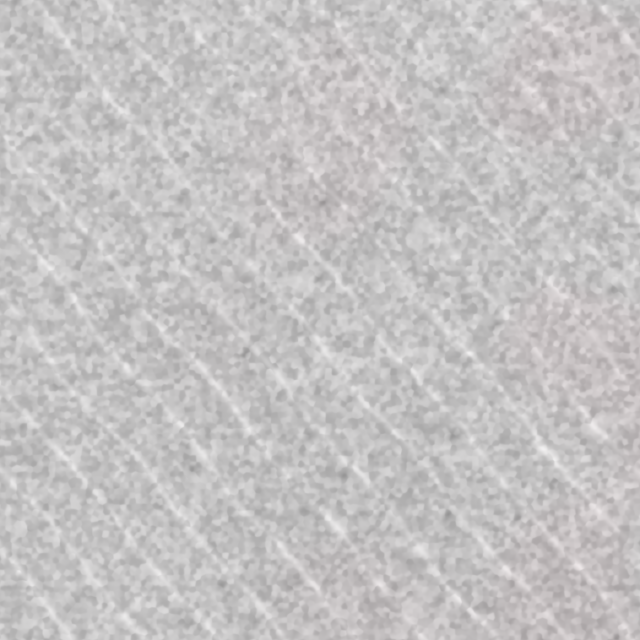
A WebGL 1 fragment shader for this texture:

```glsl
precision highp float;
// Pale grey grained cloth with a slanted quilted grid of light ridges and dark stitch ticks.
uniform vec2 u_resolution;

vec2 hash2(vec2 p) {
  vec3 h = fract(p.xyx * vec3(0.1031, 0.103, 0.0973));
  h += dot(h, h.yzx + 33.33);
  return fract((h.xx + h.yz) * h.zy);
}

// Smooth cellular noise: random greys blended around jittered cell points, 0 to 1.
float cellNoise(vec2 p) {
  vec2 cell = floor(p);
  float sum = 0.0, total = 0.0;
  for (int j = -1; j <= 1; j++) {
    for (int i = -1; i <= 1; i++) {
      vec2 id = cell + vec2(float(i), float(j));
      vec2 away = id + 0.15 + 0.7 * hash2(id + 40.0) - p;
      float weight = exp(-5.0 * dot(away, away));
      sum += weight * hash2(id + 91.0).x;
      total += weight;
    }
  }
  return sum / total;
}

void main() {
  vec2 uv = gl_FragCoord.xy / u_resolution.y;

  // Skewed grid: x counts the falling ridges, y the rising cross seams.
  vec2 grid = vec2(dot(uv, vec2(0.766, 0.643)) / 0.084 - 0.09,
                   dot(uv, vec2(0.69, -0.72)) / 0.0805 - 0.26);
  grid += 0.05 * sin(grid.yx * vec2(1.7, 1.3) + vec2(0.0, 2.0));
  grid += 0.07 * (cellNoise(grid * 2.5 + 60.0) - 0.5);
  vec2 id = floor(grid + 0.5);
  vec2 knot = grid - id;
  vec2 vary = hash2(id + 17.0);

  // Light ridges, softer toward the top, and patchy cross seams.
  float ridge = exp(-230.0 * knot.x * knot.x)
              * (0.35 + 0.9 * cellNoise(grid * vec2(1.0, 2.0) + 30.0))
              * mix(1.1, 0.75, uv.y);
  float seam = exp(-200.0 * knot.y * knot.y)
             * smoothstep(0.35, 0.95, cellNoise(grid * 1.3 + 75.0));

  // Short dark ticks lying along the seams, just before each ridge.
  vec2 tickPos = (knot + vec2(0.2 + 0.1 * vary.y, 0.0)) / vec2(0.13, 0.075);
  float tick = exp(-dot(tickPos, tickPos)) * (0.15 + 0.85 * vary.x * vary.x);

  // Fibre grain in two sizes.
  float grain = 0.15 * (cellNoise(uv * 118.0) - 0.5)
              + 0.07 * (cellNoise(uv * 63.0 + 20.0) - 0.5);

  // Broad shading and faint warm patches.
  float shade = 0.752 + 0.014 * uv.y
              + 0.006 * sin(uv.x * 5.0 + 3.0 * sin(uv.y * 4.0));
  float warm = smoothstep(0.45, 0.85, cellNoise(uv * 5.0 + 8.0))
             * smoothstep(0.1, 0.75, uv.x);

  float grey = shade + grain + 0.085 * ridge + 0.04 * seam - 0.13 * tick;
  vec3 color = grey * vec3(1.003, 0.998, 0.999)
             + warm * vec3(0.006, -0.012, -0.009);
  gl_FragColor = vec4(color, 1.0);
}
```
